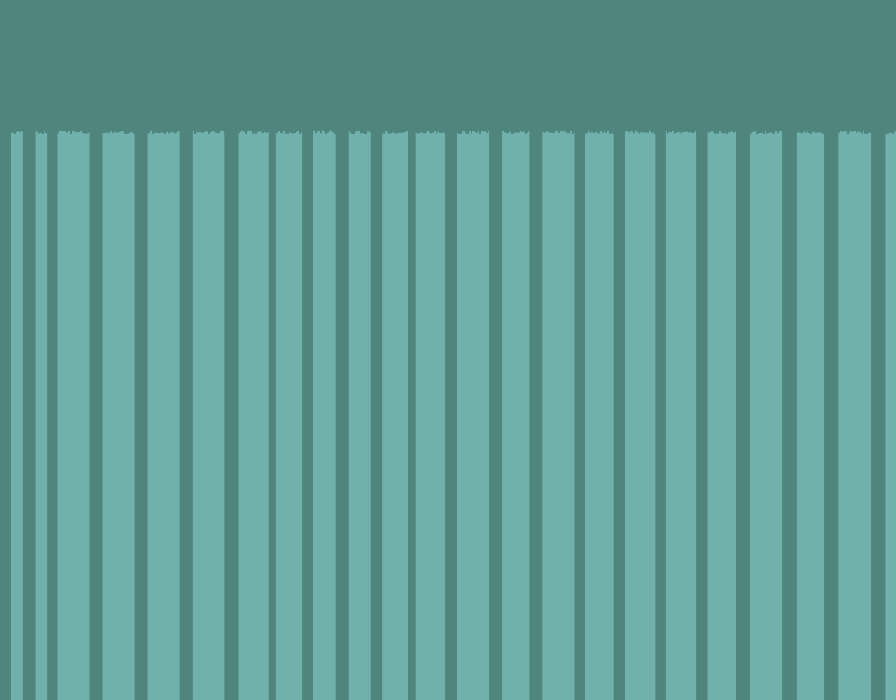
Write a Shadertoy shader that draws this pattern.

```glsl
float hash(float n) {
    return fract(sin(n * 91.345) * 4758.53);
}

// Uneven spacing: wide at first, tight in the middle, then looser again
float barCenter(float j) {
    float lead = min(j, 0.0);
    return 63.0 + lead * (30.75 + 3.25 * lead)
         + 38.6 * clamp(j, 0.0, 4.0)
         + 30.3 * clamp(j - 4.0, 0.0, 5.0)
         + 36.6 * clamp(j - 9.0, 0.0, 3.0)
         + 35.0 * clamp(j - 12.0, 0.0, 4.0)
         + 38.0 * max(j - 16.0, 0.0);
}

// Slim leading bars, a narrow group, then a beating alternation
float barWidth(float j) {
    if (j < 0.0) return 10.0;
    float late = step(9.5, j);
    float dip = 9.0 * exp(-pow((j - 6.6) / 2.0, 2.0));
    float k = 3.14159 * (j - 10.0);
    return mix(27.5, 25.7, late) - dip + 2.4 * late * cos(k) * cos(k / 9.0);
}

void mainImage(out vec4 fragColor, in vec2 fragCoord) {
    // The canvas spans 768 by 600 design units
    vec2 p = fragCoord / iResolution.xy * vec2(768.0, 600.0);
    float soft = 768.0 / iResolution.x;

    vec3 darkTeal = vec3(0.31, 0.52, 0.485);
    vec3 lightTeal = vec3(0.44, 0.70, 0.67);

    // Vertical bars
    float bars = 0.0;
    for (float j = -2.0; j <= 20.0; j++) {
        float edge = abs(p.x - barCenter(j)) - 0.5 * barWidth(j);
        bars = max(bars, 1.0 - smoothstep(-0.5 * soft, 0.5 * soft, edge));
    }

    // Ragged top ends
    float top = 485.0 + 3.0 * hash(floor(p.x / 1.5));
    bars *= 1.0 - smoothstep(-0.5 * soft, 0.5 * soft, p.y - top);

    fragColor = vec4(mix(darkTeal, lightTeal, bars), 1.0);
}
```
